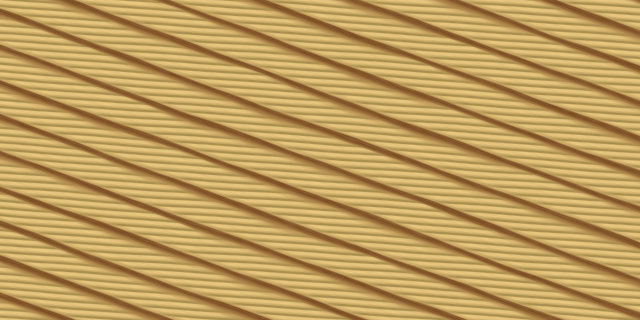
A Shadertoy shader for this texture:

```glsl
// Pale straw ridges, nearly level, crossed by slanting brown creases.
// Each crease has a crisp upper edge, a smooth lip above it and a ragged
// stain below it; layered sines and stretched cellular noise add the wear.

const float CREASE_PITCH = 0.1104;  // vertical spacing, in canvas heights
const float CREASE_SLOPE = 0.365;   // fall per unit across
const float CREASE_START = 0.034;   // first crease on the left, from the top
const float CREASE_HALF  = 0.065;   // half width, in pitches
const float CREASE_WOBBLE = 0.035;  // sideways drift, in pitches
const float RIDGE_COUNT  = 44.0;    // ridges per canvas height
const float RIDGE_SLOPE  = 0.07;
const float STAIN_MIN = 0.17;       // stain reach, in pitches
const float STAIN_MAX = 0.46;
const float TAU = 6.2831853;

const vec3 STRAW  = vec3(0.90, 0.77, 0.49);
const vec3 OCHRE  = vec3(0.80, 0.68, 0.41);
const vec3 GROOVE = vec3(0.66, 0.56, 0.31);
const vec3 TAN    = vec3(0.73, 0.58, 0.33);
const vec3 UMBER  = vec3(0.60, 0.43, 0.23);
const vec3 BROWN  = vec3(0.50, 0.32, 0.15);

float hash(float n) { return fract(sin(n * 91.73 + 4.1) * 4375.85); }

vec2 hash2(vec2 c) {
    return fract(sin(vec2(dot(c, vec2(127.1, 311.7)), dot(c, vec2(269.5, 183.3)))) * 4375.85);
}

// Distance to the nearest scattered point
float cellular(vec2 p) {
    vec2 cell = floor(p), f = fract(p);
    float nearest = 2.0;
    for (int j = -1; j <= 1; j++)
    for (int i = -1; i <= 1; i++) {
        vec2 o = vec2(i, j);
        vec2 d = o + hash2(cell + o) - f;
        nearest = min(nearest, dot(d, d));
    }
    return sqrt(nearest);
}

// Layered sines, roughly -1 to 1
float drift(float x, float seed) {
    float phase = hash(seed) * TAU;
    return 0.5 * sin(x * 4.3 + phase) + 0.3 * sin(x * 9.7 + phase * 2.3)
         + 0.2 * sin(x * 21.0 + phase * 4.1);
}

// Rounded ridges with narrow dark grooves
vec3 ridges(float x, float down, float strip) {
    float turn = (down - RIDGE_SLOPE * x) * RIDGE_COUNT;
    turn += 0.3 * hash(strip + 17.0) + 0.12 * drift(x, strip + 31.0);
    float height = 0.5 + 0.5 * sin(TAU * turn + 0.5 * sin(TAU * turn));
    vec3 color = mix(GROOVE, OCHRE, smoothstep(0.0, 0.45, height));
    return mix(color, STRAW, smoothstep(0.35, 0.85, height));
}

void mainImage(out vec4 fragColor, in vec2 fragCoord) {
    vec2 p = fragCoord / iResolution.y;
    float down = 1.0 - p.y;
    float soft = 0.7 / (iResolution.y * CREASE_PITCH);

    // Position across the creases, and signed distance below the nearest
    float across = (down - CREASE_SLOPE * p.x - CREASE_START) / CREASE_PITCH;
    float id = round(across);
    float below = across - id + CREASE_WOBBLE * drift(p.x, id);
    float strip = id + step(0.0, below);

    // Fibres stretched along the crease direction
    float fibre = cellular(vec2(p.x * 9.0, across * 11.0));
    float grain = cellular(vec2(p.x * 22.0 + 5.0, across * 26.0));

    vec3 color = ridges(p.x, down, strip);

    // Smooth lip above the crease
    float lip = smoothstep(-0.19, -0.08, below) * (1.0 - smoothstep(0.0, 0.1, below));
    color = mix(color, mix(OCHRE, TAN, 0.45), 0.7 * lip);

    // Ragged stain fading out below the crease
    float reach = mix(STAIN_MIN, STAIN_MAX, 0.5 + 0.5 * drift(p.x * 1.4, id + 53.0));
    reach = min(reach + 0.12 * (fibre - 0.45), 0.48);
    float stain = smoothstep(-0.04, 0.02, below) * (1.0 - smoothstep(0.03, reach, below));
    color = mix(color, mix(TAN, UMBER, stain * stain), min(1.0, 1.35 * stain));

    // Dark core, sharp above and softer below
    float halfWidth = CREASE_HALF * (1.0 + 0.3 * drift(p.x * 1.7, id + 71.0));
    float core = smoothstep(-halfWidth - soft, -halfWidth + soft + 0.025, below)
               * (1.0 - smoothstep(halfWidth * 0.4, halfWidth + 0.06 + soft, below));
    core *= 0.92 + 0.08 * drift(p.x * 2.0, id + 97.0);
    color = mix(color, BROWN + 0.07 * (grain - 0.45), core);

    color *= 1.0 + 0.04 * (fibre - 0.45);
    fragColor = vec4(color, 1.0);
}
```
